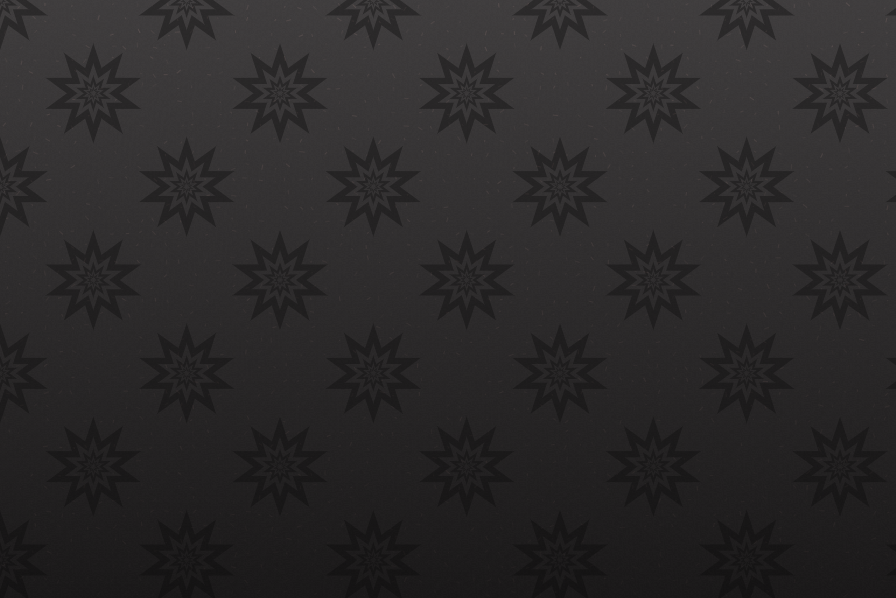
Write a Shadertoy shader that draws this pattern.

```glsl
const float PI = 3.14159265;
const float REPEATS_ACROSS = 4.8;
const float STAR_POINTS = 10.0;
const float STAR_RADIUS = 0.268;
const float VALLEY_RATIO = 0.53;
const float RING_SHRINK = 0.6;
const int RING_COUNT = 6;
const float FLECK_DENSITY = 14.0;

float hash(vec2 p) {
    return fract(sin(dot(p, vec2(127.1, 311.7))) * 43758.5453);
}

float coverage(float dist, float pixel) {
    return 1.0 - smoothstep(-0.6 * pixel, 0.6 * pixel, dist);
}

// Fold the plane into half of one star point, tip on the x axis
vec2 foldToPoint(vec2 p, float points) {
    float halfSector = PI / points;
    float angle = mod(atan(p.x, p.y) + halfSector, 2.0 * halfSector) - halfSector;
    return length(p) * vec2(cos(angle), abs(sin(angle)));
}

float starDistance(vec2 folded, float radius, float points, float valleyRatio) {
    float halfSector = PI / points;
    vec2 edge = valleyRatio * vec2(cos(halfSector), sin(halfSector)) - vec2(1.0, 0.0);
    vec2 normal = normalize(vec2(edge.y, -edge.x));
    return dot(folded - vec2(radius, 0.0), normal);
}

// Nested stars, alternately dark and clear
float starInk(vec2 p, float pixel) {
    vec2 folded = foldToPoint(p, STAR_POINTS);
    float radius = STAR_RADIUS;
    float ink = 0.0;
    for (int i = 0; i < RING_COUNT; i++) {
        float dist = starDistance(folded, radius, STAR_POINTS, VALLEY_RATIO);
        ink = mix(ink, float(1 - i % 2), coverage(dist, pixel));
        radius *= RING_SHRINK;
    }
    return ink;
}

// Nearest star on a lattice of cell corners and cell centres
vec2 staggeredRepeat(vec2 p) {
    vec2 corner = fract(p + 0.5) - 0.5;
    vec2 centre = fract(p) - 0.5;
    return dot(corner, corner) < dot(centre, centre) ? corner : centre;
}

float segmentDistance(vec2 p, vec2 direction, float halfLength) {
    float along = clamp(dot(p, direction), -halfLength, halfLength);
    return length(p - along * direction);
}

// Short scattered fibres: one candidate per grid cell
float fleckMask(vec2 p, float pixel) {
    vec2 cell = floor(p);
    vec2 offset = 0.3 + 0.4 * vec2(hash(cell), hash(cell + 17.3));
    float angle = PI * hash(cell + 41.9);
    float halfLength = 0.16 * hash(cell + 63.1);
    float dist = segmentDistance(fract(p) - offset, vec2(cos(angle), sin(angle)), halfLength);
    float strength = step(0.45, hash(cell + 5.7)) * (0.3 + 0.7 * hash(cell + 89.2));
    return strength * coverage(dist - 0.04, pixel);
}

void mainImage(out vec4 fragColor, in vec2 fragCoord) {
    float pixel = REPEATS_ACROSS / iResolution.x;
    vec2 p = vec2(fragCoord.x, iResolution.y - fragCoord.y) * pixel;
    float height = fragCoord.y / iResolution.y;

    // Charcoal gradient
    vec3 color = mix(vec3(0.103, 0.097, 0.099), vec3(0.250, 0.241, 0.244), height);

    // Reddish flecks and fine grain
    float fleck = fleckMask(p * FLECK_DENSITY, pixel * FLECK_DENSITY);
    color += fleck * vec3(0.085, 0.060, 0.055) * mix(0.35, 1.0, height);
    color += (hash(floor(p * 160.0)) - 0.5) * 0.012;

    // Star print
    float ink = starInk(staggeredRepeat(p), pixel);
    color *= 1.0 - ink * mix(0.24, 0.32, height);

    fragColor = vec4(color, 1.0);
}
```
